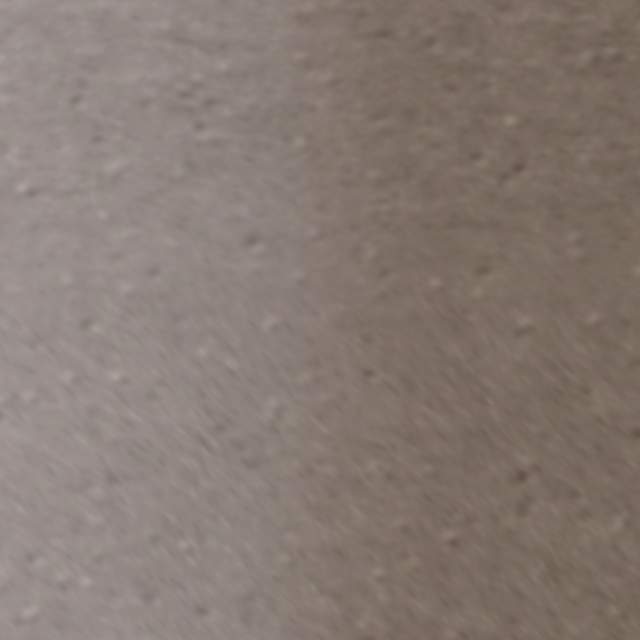
Give the GLSL for this texture, as a three.js fragment shader.

```glsl
varying vec2 vUv;

// Base colours, from the lit left side to the shaded right side
const vec3 PALE_MAUVE = vec3(0.605, 0.565, 0.555);
const vec3 GREY_MAUVE = vec3(0.555, 0.512, 0.493);
const vec3 TAUPE = vec3(0.485, 0.426, 0.384);
const vec3 DEEP_TAUPE = vec3(0.468, 0.410, 0.365);
const vec3 VIOLET_TINT = vec3(0.002, -0.004, 0.006);

// Cells across and up the canvas
const vec2 MOTTLE_CELLS = vec2(9.0, 12.0);
const vec2 COARSE_CELLS = vec2(30.0, 46.0);
const vec2 GRAIN_CELLS = vec2(56.0, 80.0);
const vec2 FINE_CELLS = vec2(105.0, 130.0);
const vec2 STREAK_CELLS = vec2(6.0, 62.0);
const vec2 SPECK_CELLS = vec2(40.0, 52.0);

// Strength of each layer
const float MOTTLE = 0.010;
const float COARSE = 0.018;
const float GRAIN = 0.030;
const float FINE = 0.012;
const float STREAK = 0.030;
const float SPECK = 0.085;

const float SLANT = 0.65;
const float BLOB_TIGHTNESS = 4.5;
const float SPECK_SHADOW = 0.6;
const vec2 SHADOW_OFFSET = vec2(-0.009, 0.008);

vec3 hash3(vec2 cell) {
  vec3 q = fract(cell.xyx * vec3(0.1031, 0.1030, 0.0973));
  q += dot(q, q.yxz + 33.33);
  return fract((q.xxy + q.yzz) * q.zyx);
}

// Cellular noise: one soft signed blob per cell; a high sparsity leaves few strong ones
float blobs(vec2 p, float sparsity) {
  vec2 cell = floor(p);
  vec2 local = fract(p);
  float sum = 0.0;
  for (int j = -1; j <= 1; j++) {
    for (int i = -1; i <= 1; i++) {
      vec2 offset = vec2(float(i), float(j));
      vec3 rnd = hash3(cell + offset + 200.0);
      vec2 d = offset + rnd.xy - local;
      float weight = 2.0 * rnd.z - 1.0;
      weight = sign(weight) * pow(abs(weight), sparsity);
      sum += weight * exp(-BLOB_TIGHTNESS * dot(d, d));
    }
  }
  return sum;
}

// Layered sines that bend the rows of grain
vec2 warp(vec2 p) {
  return p + 0.006 * sin(p.yx * vec2(17.0, 13.0) + vec2(0.6, 2.1))
           + 0.003 * sin(p.yx * vec2(41.0, 37.0) + p * 23.0);
}

// Soft step from the pale side to the shaded side
vec3 baseColour(vec2 p) {
  float x = p.x + 0.012 * sin(p.y * 7.0 + 1.0);
  float blur = 0.03 * (1.0 - p.y);
  vec3 colour = mix(PALE_MAUVE, GREY_MAUVE, clamp(x / 0.4, 0.0, 1.0));
  colour = mix(colour, TAUPE, smoothstep(0.36 - blur, 0.66 + blur, x));
  return mix(colour, DEEP_TAUPE, smoothstep(0.62, 1.0, x));
}

float grainRelief(vec2 p) {
  return COARSE * blobs(p * COARSE_CELLS, 1.0)
       + GRAIN * blobs(p * GRAIN_CELLS + 37.0, 1.3)
       + FINE * blobs(p * FINE_CELLS + 71.0, 1.0);
}

float specks(vec2 p) {
  return blobs(p * SPECK_CELLS + 19.0, 16.0);
}

void main() {
  vec2 p = warp(vUv);
  vec2 slanted = vec2(p.x, p.y + SLANT * p.x);
  float upper = smoothstep(0.4, 0.75, p.y);

  // Level grain above, slanted grain below
  float relief = mix(grainRelief(slanted), grainRelief(p), upper);

  // Long thin streaks, mostly near the top
  relief += STREAK * mix(0.25, 1.0, upper) * blobs(p * STREAK_CELLS + 53.0, 5.0);

  // Scattered pits and bumps with an opposite side
  relief += SPECK * (specks(p) - SPECK_SHADOW * specks(p + SHADOW_OFFSET));

  float mottle = blobs(p * MOTTLE_CELLS + 91.0, 1.0);
  vec3 colour = baseColour(vUv) + relief + MOTTLE * mottle;
  colour += VIOLET_TINT * blobs(p * COARSE_CELLS + 113.0, 1.0);
  gl_FragColor = vec4(colour, 1.0);
}
```
